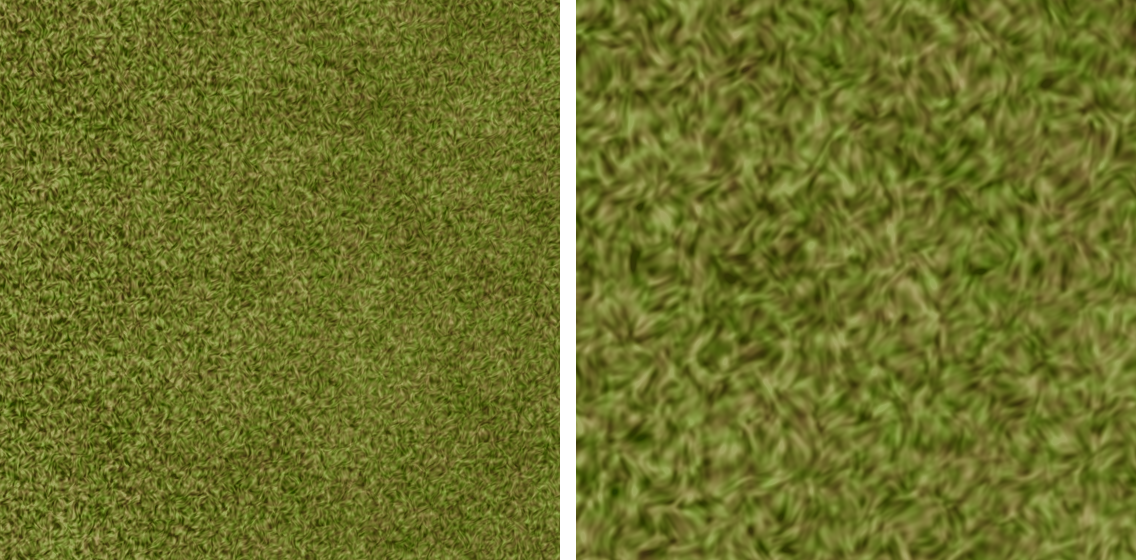
Left: the whole. Right: its middle third, enlarged.
Reproduce this texture procedurally as a WebGL 1 fragment shader.

```glsl
precision highp float;
// Short mown lawn: fine leaning blades, dark gaps and straw-coloured tips.

uniform vec2 u_resolution;

// Unit gradient at a lattice corner
vec2 cornerGradient(vec2 cell) {
  float angle = 6.2832 * fract(sin(dot(cell, vec2(127.1, 311.7))) * 43758.5);
  return vec2(cos(angle), sin(angle));
}

float gradientNoise(vec2 p) {
  vec2 cell = floor(p);
  vec2 f = p - cell;
  vec2 blend = f * f * f * (f * (f * 6.0 - 15.0) + 10.0);
  float a = dot(cornerGradient(cell), f);
  float b = dot(cornerGradient(cell + vec2(1.0, 0.0)), f - vec2(1.0, 0.0));
  float c = dot(cornerGradient(cell + vec2(0.0, 1.0)), f - vec2(0.0, 1.0));
  float d = dot(cornerGradient(cell + vec2(1.0, 1.0)), f - vec2(1.0, 1.0));
  return mix(mix(a, b, blend.x), mix(c, d, blend.x), blend.y);
}

// Turns p so that blades leaning right by the given angle stand upright
vec2 straighten(vec2 p, float lean) {
  float c = cos(lean), s = sin(lean);
  return vec2(c * p.x - s * p.y, s * p.x + c * p.y);
}

// Blades in four leans; each small tuft favours one of them
float bladeField(vec2 p) {
  float sum = 0.0;
  float power = 0.0;
  float lowerRight = smoothstep(0.2, 1.3, p.x + 1.0 - p.y);
  for (int i = 0; i < 4; i++) {
    float k = float(i);
    float lean = -0.55 + 0.55 * k;
    float favour = mix(-0.35 * k, 0.25 * k, lowerRight);
    float weight = exp(7.0 * gradientNoise(p * 38.0 + 17.3 * k) + favour);
    vec2 q = straighten(p, lean) + 3.7 * k;
    float blade = 3.7 * gradientNoise(q * vec2(155.0, 76.0));
    float fibre = 2.1 * gradientNoise(q * vec2(245.0, 130.0) + 41.0);
    sum += weight * (blade + fibre);
    power += weight * weight;
  }
  return sum / sqrt(power);
}

void main() {
  vec2 p = gl_FragCoord.xy / u_resolution.y;

  // Bend the blades slightly
  vec2 bend = vec2(gradientNoise(p * 45.0), gradientNoise(p * 45.0 + 63.0));
  float blades = bladeField(p + 0.005 * bend);

  // Tufts and broad uneven patches
  float tufts = 1.5 * gradientNoise(p * 58.0 + 9.0);
  float patches = 0.8 * gradientNoise(p * 13.0 + 5.0)
                + 0.5 * gradientNoise(p * 4.0 + 31.0);

  // Relief is harsher on the left and softer on the right
  float relief = mix(1.25, 0.88, smoothstep(0.0, 0.75, p.x));
  float light = clamp(relief * (blades + tufts) + patches, -2.7, 2.6);

  // Olive ramp from shaded gaps to pale tips
  vec3 color = vec3(0.415, 0.437, 0.143)
             + light * vec3(0.080, 0.082, 0.066)
             + light * light * vec3(0.0, 0.0, 0.007);

  // Dry straw among fresh green
  float straw = gradientNoise(p * 95.0 + 77.0) + 0.6 * gradientNoise(p * 20.0 + 50.0);
  color += straw * vec3(0.075, -0.025, 0.070);

  gl_FragColor = vec4(clamp(color, 0.0, 1.0), 1.0);
}
```
